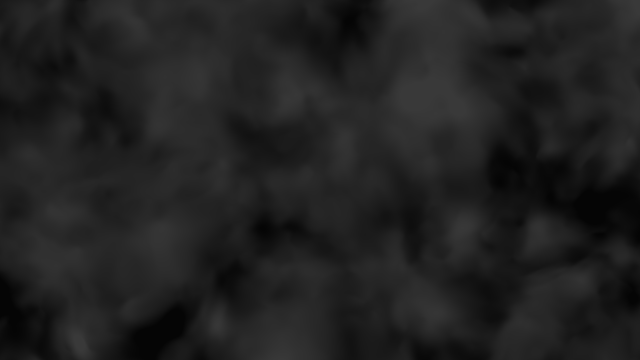
This texture is drawn by a WebGL 1 fragment shader. Its source:

```glsl
precision highp float;
uniform vec2 u_resolution;

vec3 hash3(vec2 cell) {
  vec3 q = vec3(dot(cell, vec2(127.1, 311.7)),
                dot(cell, vec2(269.5, 183.3)),
                dot(cell, vec2(419.2, 371.9)));
  return fract(sin(q) * 43758.55);
}

// Smooth cellular noise: random greys blended around jittered points
float cellNoise(vec2 p) {
  vec2 cell = floor(p);
  float total = 0.0;
  float weights = 0.0001;
  for (int y = -1; y <= 1; y++) {
    for (int x = -1; x <= 1; x++) {
      vec2 id = cell + vec2(float(x), float(y));
      vec3 rnd = hash3(id);
      vec2 d = id + 0.15 + 0.7 * rnd.xy - p;
      float w = max(0.0, 1.0 - dot(d, d) / 1.32);
      w *= w * w;
      total += w * rnd.z;
      weights += w;
    }
  }
  return total / weights;
}

mat2 rotate(float a) {
  return mat2(cos(a), sin(a), -sin(a), cos(a));
}

float smoke(vec2 p) {
  // Bend the domain so the blobs become wisps
  vec2 bend = vec2(cellNoise(p * 5.0 + 17.3), cellNoise(p * 5.0 + 41.8)) - 0.5;
  p += 0.08 * bend;

  float clouds = cellNoise(p * 4.2 + 9.4) - 0.5;
  float puffs = cellNoise(rotate(0.6) * p * 8.0 + 23.1) - 0.5;
  float wisps = cellNoise(rotate(1.3) * p * 15.0 + 61.4) - 0.5;
  float specks = cellNoise(rotate(2.1) * p * 27.0 + 87.9) - 0.5;

  // Dark hollows are ragged, bright clouds stay soft
  float ragged = mix(1.4, 0.6, smoothstep(-0.25, 0.25, clouds));
  return 0.4 * clouds + ragged * (0.36 * puffs + 0.26 * wisps + 0.1 * specks);
}

void main() {
  vec2 p = gl_FragCoord.xy / u_resolution.y;
  float grey = 0.133 + 0.35 * smoke(p);
  gl_FragColor = vec4(vec3(clamp(grey, 0.02, 0.225)), 1.0);
}
```
